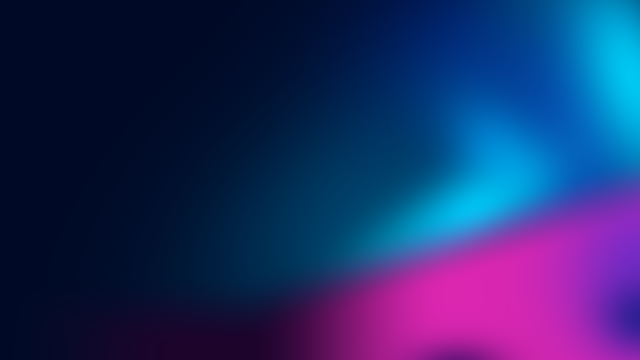
A Shadertoy shader for this background:

```glsl
struct Glow {
    vec2 centre;
    vec2 radii;     // along and across the tilted axis
    float angle;
    float strength;
    vec3 colour;
};

const vec2 FRAME = vec2(16.0 / 9.0, 1.0);

// Base and floor colours
const vec3 NAVY    = vec3(0.00, 0.038, 0.148);
const vec3 PLUM    = vec3(0.11, 0.015, 0.17);
const vec3 MAGENTA = vec3(0.86, 0.15, 0.69);

// Cool lights, back to front
const Glow BLUE_HAZE   = Glow(vec2(1.41, 0.745), vec2(0.38, 0.36), 0.0, 0.9, vec3(0.0, 0.16, 0.60));
const Glow TOP_TEAL    = Glow(vec2(1.47, 1.00), vec2(0.15, 0.20), 0.0, 0.7, vec3(0.0, 0.25, 0.42));
const Glow ROYAL_VALE  = Glow(vec2(1.57, 0.58), vec2(0.27, 0.33), 0.0, 0.9, vec3(0.03, 0.28, 0.75));
const Glow TEAL_HAZE   = Glow(vec2(1.02, 0.42), vec2(0.50, 0.30), 0.6, 0.9, vec3(0.0, 0.27, 0.43));
const Glow AZURE_BEND  = Glow(vec2(1.39, 0.572), vec2(0.17, 0.11), -0.87, 0.85, vec3(0.0, 0.55, 0.87));
const Glow TEAL_TAIL   = Glow(vec2(1.12, 0.32), vec2(0.20, 0.09), 0.45, 0.6, vec3(0.0, 0.55, 0.68));
const Glow CYAN_CORE   = Glow(vec2(1.315, 0.414), vec2(0.23, 0.11), 0.52, 1.0, vec3(0.0, 0.76, 0.95));
const Glow CYAN_CORNER = Glow(vec2(1.76, 0.78), vec2(0.33, 0.155), -1.21, 1.0, vec3(0.0, 0.78, 0.95));

// Tints inside the magenta floor
const Glow VIOLET_SIDE   = Glow(vec2(1.78, 0.26), vec2(0.22, 0.26), 0.0, 1.0, vec3(0.47, 0.17, 0.78));
const Glow INDIGO_CORNER = Glow(vec2(1.79, 0.12), vec2(0.12, 0.10), 0.0, 1.0, vec3(0.18, 0.12, 0.58));
const Glow PLUM_DIP      = Glow(vec2(1.27, -0.02), vec2(0.14, 0.07), 0.0, 0.85, vec3(0.30, 0.06, 0.42));

// Floor outline: flat on the left, then rising to the right
const float FLOOR_HEIGHT   = 0.14;
const float FLOOR_BEND     = 0.69;
const float FLOOR_SLOPE    = 0.31;
const float FLOOR_SOFTNESS = 0.10;
const vec2 FLOOR_FADE      = vec2(0.0, 0.50);
const vec2 MAGENTA_FADE    = vec2(0.68, 1.25);

// Blend one tilted Gaussian light over a colour
vec3 addGlow(vec3 base, vec2 p, Glow g) {
    vec2 axis = vec2(cos(g.angle), sin(g.angle));
    vec2 d = p - g.centre;
    vec2 q = vec2(dot(d, axis), dot(d, vec2(-axis.y, axis.x))) / g.radii;
    return mix(base, g.colour, g.strength * exp(-dot(q, q)));
}

vec3 coolLights(vec2 p) {
    vec3 c = addGlow(NAVY, p, BLUE_HAZE);
    c = addGlow(c, p, TOP_TEAL);
    c = addGlow(c, p, ROYAL_VALE);
    c = addGlow(c, p, TEAL_HAZE);
    c = addGlow(c, p, AZURE_BEND);
    c = addGlow(c, p, TEAL_TAIL);
    c = addGlow(c, p, CYAN_CORE);
    return addGlow(c, p, CYAN_CORNER);
}

vec3 floorColour(vec2 p) {
    vec3 c = mix(PLUM, MAGENTA, smoothstep(MAGENTA_FADE.x, MAGENTA_FADE.y, p.x));
    c = addGlow(c, p, VIOLET_SIDE);
    c = addGlow(c, p, INDIGO_CORNER);
    return addGlow(c, p, PLUM_DIP);
}

float floorMask(vec2 p) {
    float edge = FLOOR_HEIGHT + FLOOR_SLOPE * max(p.x - FLOOR_BEND, 0.0);
    float below = 1.0 - smoothstep(edge - FLOOR_SOFTNESS, edge + FLOOR_SOFTNESS, p.y);
    return below * smoothstep(FLOOR_FADE.x, FLOOR_FADE.y, p.x);
}

void mainImage(out vec4 fragColor, in vec2 fragCoord) {
    vec2 p = fragCoord / iResolution.xy * FRAME;
    vec3 colour = mix(coolLights(p), floorColour(p), floorMask(p));
    fragColor = vec4(colour, 1.0);
}
```
